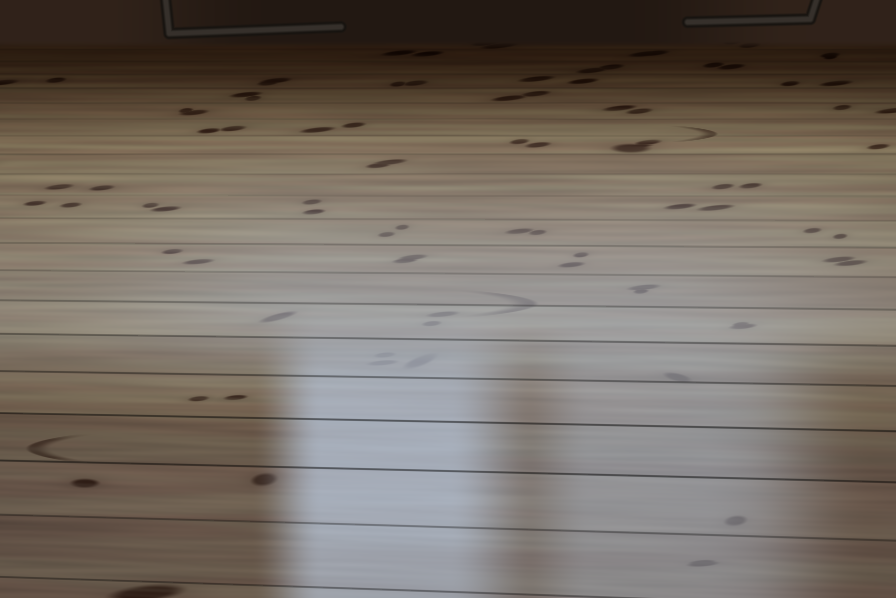
A Shadertoy shader for this texture:

```glsl
float hash(vec2 p) {
    vec3 q = fract(vec3(p.xyx) * 0.1031);
    q += dot(q, q.yzx + 33.33);
    return fract((q.x + q.y) * q.z);
}

float gradientDot(vec2 corner, vec2 offset) {
    vec2 gradient = vec2(hash(corner), hash(corner + 57.0)) * 2.0 - 1.0;
    return dot(gradient, offset);
}

float gradientNoise(vec2 p) {
    vec2 i = floor(p);
    vec2 f = p - i;
    vec2 w = f * f * (3.0 - 2.0 * f);
    float a = gradientDot(i, f);
    float b = gradientDot(i + vec2(1.0, 0.0), f - vec2(1.0, 0.0));
    float c = gradientDot(i + vec2(0.0, 1.0), f - vec2(0.0, 1.0));
    float d = gradientDot(i + vec2(1.0, 1.0), f - vec2(1.0, 1.0));
    return mix(mix(a, b, w.x), mix(c, d, w.x), w.y);
}

float segment(vec2 p, vec2 a, vec2 b) {
    vec2 ab = b - a;
    return length(p - a - ab * clamp(dot(p - a, ab) / dot(ab, ab), 0.0, 1.0));
}

// Dark oval core with a faint halo
float knot(vec2 d, vec2 radius, float tilt) {
    d.y += d.x * tilt;
    float r = length(d / radius);
    return 0.8 * (1.0 - smoothstep(0.55, 1.15, r)) + 0.25 * exp(-0.6 * r * r);
}

// Branch cut lengthwise: a crescent pointing along x
float crescent(vec2 d, vec2 size) {
    float s = d.x / size.x + d.y * d.y / (size.y * size.y);
    float band = smoothstep(-0.55, -0.1, s) * (1.0 - smoothstep(-0.05, 0.1, s));
    return band * (1.0 - smoothstep(0.6, 1.15, abs(d.y) / size.y));
}

// Soft-edged interval
float span(float x, float a, float b, float c, float d) {
    return smoothstep(a, b, x) * (1.0 - smoothstep(c, d, x));
}

void mainImage(out vec4 fragColor, in vec2 fragCoord) {
    // Height units, with y measured downward from the top edge
    vec2 p = vec2(fragCoord.x, iResolution.y - fragCoord.y) / iResolution.y;
    float u = fragCoord.x / iResolution.x;
    float pixel = 1.0 / iResolution.y;

    // Boards receding in perspective, tilting slightly near the viewer
    float y = p.y - 0.05 * max(p.y - 0.3, 0.0) * (p.x - 0.75);
    float board = 40.25 - 20.4 / (y + 0.55);
    float boardHeight = (y + 0.55) * (y + 0.55) / 20.4;
    float row = floor(board);
    float across = board - row;
    float tone = hash(vec2(row, 7.0));

    vec3 wood = mix(vec3(0.17, 0.11, 0.065), vec3(0.50, 0.43, 0.335), smoothstep(0.08, 0.26, p.y));
    wood = mix(wood, vec3(0.38, 0.32, 0.275), smoothstep(0.5, 0.85, p.y));
    wood *= 0.93 + 0.07 * span(u, -0.1, 0.25, 0.8, 1.1);

    // Warm and pale streaks along the boards
    float streak = gradientNoise(vec2(p.x * 1.6 + tone * 31.0, board * 3.0));
    float grain = gradientNoise(vec2(p.x * 5.0 + tone * 17.0, y * 130.0 + 10.0));
    wood *= 1.0 + 0.12 * (tone - 0.5) + 0.22 * streak + 0.10 * grain;
    wood *= mix(vec3(1.03, 0.98, 0.95), vec3(1.0, 1.02, 0.97), smoothstep(-0.2, 0.2, streak));

    // Small knots scattered in pairs, denser on the far boards
    float marks = 0.0;
    float column = p.x / 0.22 + hash(vec2(row, 3.0));
    vec2 cell = vec2(floor(column), row);
    float present = step(hash(cell + 9.7), mix(0.38, 0.06, smoothstep(0.35, 0.6, y)));
    for (int i = 0; i < 2; i++) {
        vec2 seed = cell + 23.0 * float(i + 1);
        vec2 center = vec2(0.25 + 0.5 * hash(seed), 0.28 + 0.44 * hash(seed + 5.3));
        vec2 offset = (vec2(column - cell.x, across) - center) * vec2(0.22, boardHeight);
        vec2 radius = vec2(0.012 + 0.02 * hash(seed + 2.1), 0.0045);
        marks = max(marks, present * knot(offset, radius, 0.1));
    }

    // Larger knots and curved branch marks
    marks = max(marks, knot(p - vec2(1.055, 0.248), vec2(0.034, 0.008), 0.0));
    marks = max(marks, knot(p - vec2(0.442, 0.802), vec2(0.023, 0.011), 0.1));
    marks = max(marks, knot(p - vec2(0.142, 0.808), vec2(0.025, 0.008), 0.0));
    marks = max(marks, knot(p - vec2(0.245, 0.992), vec2(0.065, 0.014), 0.1));
    marks = max(marks, knot(p - vec2(0.465, 0.530), vec2(0.032, 0.006), 0.25));
    marks = max(marks, knot(p - vec2(0.703, 0.604), vec2(0.030, 0.009), 0.35));
    marks = max(marks, knot(p - vec2(1.133, 0.631), vec2(0.024, 0.007), -0.2));
    marks = max(marks, knot(p - vec2(1.230, 0.871), vec2(0.020, 0.009), 0.1));
    marks = max(marks, 0.75 * crescent(p - vec2(0.894, 0.508), vec2(0.09, 0.021)));
    marks = max(marks, 0.65 * crescent(p - vec2(1.197, 0.224), vec2(0.055, 0.013)));
    marks = max(marks, 0.65 * crescent(p - vec2(0.048, 0.750), vec2(-0.07, 0.022)));
    wood *= mix(vec3(1.0), vec3(0.40, 0.27, 0.20), marks * (0.9 + 0.5 * grain));

    // Sky reflected in the varnish: broad sheen, then two window columns
    float sheen = 0.66 * smoothstep(0.12, 0.58, p.y) * (0.5 + 0.5 * span(u, 0.0, 0.38, 0.7, 1.1));
    float panes = 0.05 + 0.28 * span(u, 0.28, 0.36, 0.83, 0.98)
                + 0.56 * span(u, 0.28, 0.36, 0.50, 0.60)
                + 0.27 * span(u, 0.58, 0.66, 0.78, 0.95);
    panes *= 1.0 - 0.15 * smoothstep(0.8, 1.0, p.y);
    float reflection = mix(sheen, panes, smoothstep(0.5, 0.70, p.y));
    vec3 color = mix(wood, vec3(0.68, 0.72, 0.78), reflection * (1.0 + 0.12 * streak));
    color *= 1.0 + 0.035 * grain;

    // Dark seams, stronger on near boards
    float seamDistance = (0.5 - abs(across - 0.5)) * boardHeight;
    float seam = 1.0 - smoothstep(0.0004, 0.0012 + pixel, seamDistance);
    float wear = 0.6 + 0.4 * hash(vec2(floor(board + 0.5), 13.0));
    color *= 1.0 - seam * wear * mix(0.15, 0.5, smoothstep(0.3, 0.65, y));

    // Shaded wall and heating pipes above the floor
    vec3 wall = mix(vec3(0.19, 0.135, 0.10), vec3(0.135, 0.095, 0.07), span(u, 0.1, 0.3, 0.7, 0.9));
    color = mix(wall, color, smoothstep(0.068, 0.082, p.y));
    float pipes = segment(p, vec2(0.275, -0.02), vec2(0.283, 0.056));
    pipes = min(pipes, segment(p, vec2(0.283, 0.056), vec2(0.57, 0.045)));
    pipes = min(pipes, segment(p, vec2(1.15, 0.037), vec2(1.355, 0.032)));
    pipes = min(pipes, segment(p, vec2(1.355, 0.032), vec2(1.372, -0.02)));
    color = mix(color, vec3(0.09, 0.075, 0.06), 1.0 - smoothstep(0.007, 0.012, pipes));
    color = mix(color, vec3(0.21, 0.19, 0.17), 1.0 - smoothstep(0.002, 0.006 + pixel, pipes));
    fragColor = vec4(clamp(color, 0.0, 1.0), 1.0);
}
```
